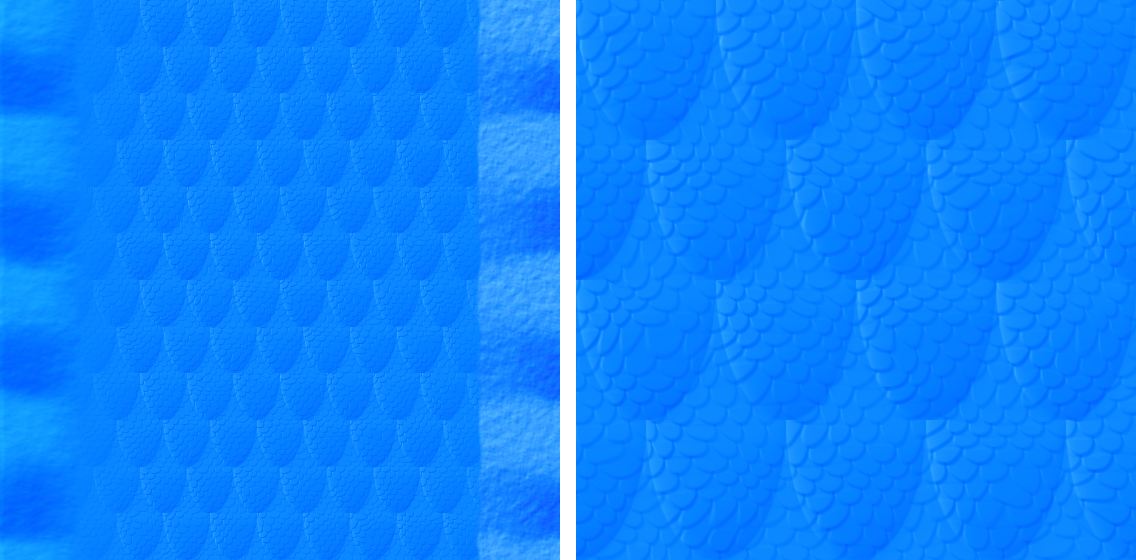
Left, the full canvas; right, a detail of the centre.
This pattern is drawn by a Shadertoy shader. Its source:

```glsl
// Blue hide: a panel of overlapping oval scales, each covered in tiny scales,
// between two grainy side bands that swell from light to dark down the canvas.
// Tone is built from scale cells and embossed height, then mapped to blue.

#define GRID 12.0                    // large scales across and down
#define TINY_GRID vec2(60.0, 96.0)   // tiny scales across and down
#define BAND_WAVES 4.0               // light and dark swells per band
#define PANEL_LEFT 0.142
#define PANEL_RIGHT 0.855
#define TINY_RELIEF 0.42
#define GRAIN_RELIEF 2.5
#define RIM_GLOW 0.62
#define TO_LIGHT vec2(-0.6, -0.8)    // y runs downward
#define BASE_BLUE vec3(0.02, 0.51, 1.0)

float hash(vec2 p) {
    vec3 q = fract(p.xyx * 0.1031);
    q += dot(q, q.yzx + 33.33);
    return fract((q.x + q.y) * q.z);
}

float noise(vec2 p) {
    vec2 i = floor(p), f = fract(p);
    f = f * f * (3.0 - 2.0 * f);
    return mix(mix(hash(i), hash(i + vec2(1, 0)), f.x),
               mix(hash(i + vec2(0, 1)), hash(i + vec2(1, 1)), f.x), f.y);
}

float fbm(vec2 p) {
    float sum = 0.0, amp = 0.5;
    for (int i = 0; i < 3; i++) {
        sum += amp * noise(p);
        p = mat2(1.6, 1.2, -1.2, 1.6) * p + 7.3;
        amp *= 0.5;
    }
    return sum;
}

// Staggered cell: x from -0.5 to 0.5, y from 0 to 1 at the tip, oval radius.
vec3 scaleCell(vec2 p, out vec2 id) {
    float row = floor(p.y);
    p.x += 0.5 * mod(row, 2.0);
    id = vec2(floor(p.x), row);
    vec2 q = vec2(fract(p.x) - 0.5, fract(p.y));
    return vec3(q, length(vec2(2.0 * q.x, q.y)));
}

// Tilted overlapping plates with irregular outlines.
float tinyHeight(vec2 p) {
    vec2 id;
    vec2 warp = vec2(noise(p * 38.0), noise(p * 38.0 + 19.0)) - 0.5;
    vec3 cell = scaleCell(p * TINY_GRID + warp * vec2(0.9, 1.2), id);
    float inside = 1.0 - smoothstep(0.84, 1.08, cell.z);
    return cell.y - 1.0 + inside * (0.8 + 0.4 * hash(id));
}

float scaleTone(vec2 p) {
    vec2 id;
    vec3 cell = scaleCell(p * GRID, id);
    float soft = 0.015 + 5.0 / iResolution.y;
    float inside = 1.0 - smoothstep(1.0 - soft, 1.0 + soft, cell.z);
    float leftSide = 1.0 - smoothstep(-0.45, 0.15, cell.x);

    // Body leaves the gap tone at the top, darkens to the tip and right.
    float down = smoothstep(0.0, 0.35, cell.y);
    float body = 0.10 - 0.34 * cell.y * cell.y - down * (0.10 + 0.22 * cell.x);
    body += down * 0.08 * (hash(id) - 0.5);

    // The left rim catches light; the other side gets a thin dark line.
    float depth = max(1.0 - cell.z, 0.0);
    body += RIM_GLOW * leftSide * (0.55 * exp(-7.0 * depth) + 0.45 * exp(-25.0 * depth));
    body -= 0.20 * (1.0 - leftSide) * exp(-12.0 * depth);
    float gap = 0.10 - 0.14 * exp(-16.0 * max(cell.z - 1.0, 0.0)) * cell.y;

    float relief = tinyHeight(p) - tinyHeight(p + TO_LIGHT * 0.0024);
    float strength = TINY_RELIEF * (0.85 + 0.7 * inside * leftSide);
    float fade = smoothstep(0.13, 0.28, p.x) * (1.0 - 0.4 * smoothstep(0.78, 0.86, p.x));
    return mix(0.02, mix(gap, body, inside), 0.3 + 0.7 * fade)
         + relief * strength * (0.35 + 0.65 * fade);
}

float grainTone(vec2 p, vec2 frequency) {
    return GRAIN_RELIEF * (fbm(p * frequency) - fbm((p + TO_LIGHT * 0.004) * frequency));
}

// Swell falls slowly into shade and returns sharply to light.
float swell(vec2 p) {
    float wobble = 0.12 * (noise(p * vec2(16.0, 9.0)) - 0.5);
    float phase = fract(p.y * BAND_WAVES - 0.93 + wobble);
    return 1.0 - 2.0 * smoothstep(0.22, 0.62, phase) + 2.0 * smoothstep(0.84, 1.0, phase);
}

void mainImage(out vec4 fragColor, in vec2 fragCoord) {
    vec2 p = fragCoord / iResolution.xy;
    p.y = 1.0 - p.y;
    float wave = swell(p);
    float wobble = 0.008 * (noise(vec2(p.y * 30.0, 4.0)) - 0.5);

    // Left band: streaky, fading into the panel, with a thin pale outer edge.
    float leftTone = 0.70 * wave * (1.0 - 0.85 * smoothstep(0.06, 0.15, p.x));
    leftTone += 0.65 * grainTone(p, vec2(42.0, 62.0));
    leftTone += 0.30 * (1.0 - smoothstep(0.002, 0.009, p.x + wobble));

    // Right band: paler, coarser, with shade pooling at the outer edge.
    float rightTone = 0.45 + 0.36 * wave + grainTone(p, vec2(78.0));
    rightTone -= 0.75 * max(-wave, 0.0) * smoothstep(0.88, 1.0, p.x);

    float left = 1.0 - smoothstep(PANEL_LEFT - 0.012, PANEL_LEFT + 0.008, p.x + wobble);
    float right = smoothstep(PANEL_RIGHT - 0.004, PANEL_RIGHT + 0.004, p.x + wobble);
    float tone = mix(mix(scaleTone(p), leftTone, left), rightTone, right);

    // Light tones gain red, most of all on the right; shade stays pure blue.
    float red = 0.18 * max(tone, 0.0) * (1.0 - 0.65 * left) + 0.05 * right;
    vec3 color = BASE_BLUE + vec3(red + 0.02 * min(tone, 0.0), 0.14 * tone, 0.0);
    fragColor = vec4(clamp(color, 0.0, 1.0), 1.0);
}
```
